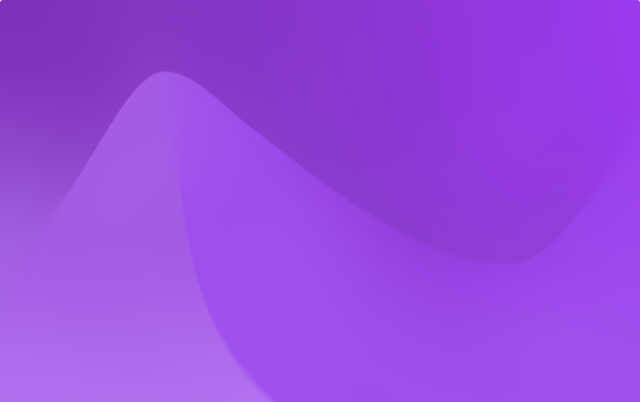
Give the GLSL for this background, as a WebGL 1 fragment shader.

```glsl
precision highp float;
// A violet wave with a tall left crest and a low right trough, over a dark purple sky.
// The ridge is a chain of cubic Hermite spans; an exponential fold splits the wave
// into a pale and a vivid side, and shading follows the distance to the ridge.
uniform vec2 u_resolution;

// Cubic between points a and b (x, height) with end slopes ma and mb.
float hermite(float x, vec2 a, vec2 b, float ma, float mb) {
  float w = b.x - a.x;
  float t = clamp((x - a.x) / w, 0.0, 1.0);
  float s = t * t * (3.0 - 2.0 * t);
  float bend = t * (1.0 - t) * w * (ma * (1.0 - t) - mb * t);
  return mix(a.y, b.y, s) + bend;
}

float ridgeHeight(float x) {
  vec2 start = vec2(0.0, 0.30);
  vec2 flank = vec2(0.137, 0.597);
  vec2 crest = vec2(0.258, 0.822);
  vec2 slope = vec2(0.39, 0.686);
  vec2 trough = vec2(0.795, 0.343);
  vec2 finish = vec2(1.0, 0.70);
  if (x < flank.x) return hermite(x, start, flank, 1.6, 2.6);
  if (x < crest.x) return hermite(x, flank, crest, 2.6, 0.0);
  if (x < slope.x) return hermite(x, crest, slope, 0.0, -1.24);
  if (x < trough.x) return hermite(x, slope, trough, -1.24, 0.0);
  return hermite(x, trough, finish, 0.0, 2.5);
}

float foldPosition(float y) {
  return 0.265 + 0.161 * exp(-y / 0.234);
}

float fadeOut(float a, float b, float v) {
  return 1.0 - smoothstep(a, b, v);
}

// Dark sky: brighter to the right, hazy at lower left, shaded above the ridge.
vec3 skyColor(vec2 p, float above) {
  vec3 plum = vec3(0.495, 0.195, 0.735);
  vec3 violet = vec3(0.60, 0.225, 0.93);
  vec3 shadow = vec3(0.555, 0.26, 0.805);
  vec3 haze = vec3(0.635, 0.385, 0.88);
  vec3 col = mix(plum, violet, smoothstep(0.1, 1.1, p.x));
  float shade = 0.6 * exp(-max(above, 0.0) / 0.2) * fadeOut(0.85, 1.0, p.x);
  col = mix(col, shadow, shade);
  return mix(col, haze, fadeOut(0.3, 0.9, p.y) * fadeOut(0.0, 0.32, p.x));
}

// Wave: pale side left of the fold, vivid side right of it.
vec3 waveColor(vec2 p, float below) {
  vec3 lilac = vec3(0.70, 0.45, 0.94);
  vec3 orchid = vec3(0.642, 0.36, 0.90);
  vec3 amethyst = vec3(0.63, 0.31, 0.935);
  vec3 electric = vec3(0.61, 0.26, 0.935);
  vec3 mauve = vec3(0.635, 0.335, 0.915);
  vec3 dusk = vec3(0.58, 0.25, 0.88);
  vec3 pale = mix(lilac, orchid, smoothstep(-0.1, 0.42, p.y));
  vec3 vivid = mix(amethyst, electric,
                   smoothstep(0.1, 0.6, p.y) * smoothstep(0.4, 0.9, p.x));
  vivid = mix(vivid, mauve, smoothstep(0.35, 0.75, p.y) * fadeOut(0.25, 0.5, p.x));
  float offset = (p.x - 0.66) / 0.25;
  vivid = mix(vivid, dusk, exp(-offset * offset - max(below, 0.0) / 0.15));
  float blur = 0.003 + 0.04 * smoothstep(0.5, 0.8, p.y)
             + 0.008 * fadeOut(0.0, 0.25, p.y);
  float side = p.x - foldPosition(p.y);
  return mix(pale, vivid, smoothstep(-blur, blur, side));
}

// Faint broad ripples from layered sines.
float sheen(vec2 p) {
  return sin(p.x * 19.0 + 2.0 * sin(p.y * 5.0)) * sin(p.y * 7.0 + p.x * 4.0);
}

// Coverage of a panel whose two upper corners are rounded.
float panelMask(vec2 p, float aspect) {
  float radius = 0.012;
  vec2 q = vec2(abs(p.x - 0.5) * aspect - 0.5 * aspect, p.y - 1.0) + radius;
  float dist = length(max(q, 0.0)) - radius;
  return fadeOut(0.0, 0.004, dist);
}

void main() {
  vec2 p = gl_FragCoord.xy / u_resolution;
  float height = p.y - ridgeHeight(p.x);

  // The ridge is crisp in the middle and melts away toward both sides.
  float soft = 0.004 + 0.16 * fadeOut(0.0, 0.12, p.x)
             + 0.10 * smoothstep(0.89, 1.0, p.x);
  vec3 col = mix(waveColor(p, -height), skyColor(p, height),
                 smoothstep(-soft, soft, height));
  col += 0.004 * sheen(p);

  col = mix(vec3(1.0), col, panelMask(p, u_resolution.x / u_resolution.y));
  gl_FragColor = vec4(col, 1.0);
}
```
